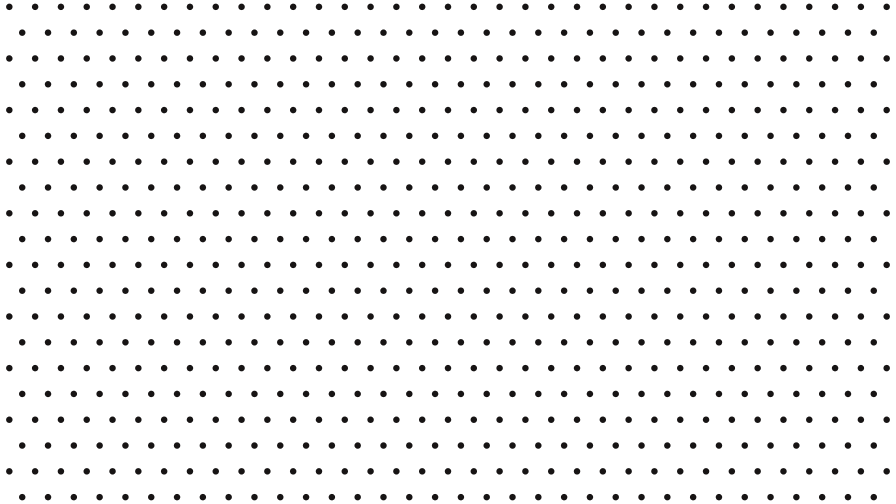
Give the GLSL for this pattern, as a WebGL 1 fragment shader.

```glsl
precision highp float;
// Small black dots on white in a staggered grid: 20 rows that alternate
// between 35 and 34 dots, centred on the canvas. Each pixel finds its row,
// then the nearest dot in that row, and shades the distance to its edge.

uniform vec2 u_resolution;

const float PITCH = 0.0512;      // dot spacing, in canvas heights
const float DOT_RADIUS = 0.124;  // in pitches
const float HALF_COLUMNS = 17.0; // dots on each side of the central one
const float HALF_ROWS = 10.0;
const vec3 PAPER = vec3(1.0);
const vec3 INK = vec3(0.09, 0.08, 0.08);

// Centre of the dot nearest to p; every other row shifts by half a pitch.
vec2 nearestDot(vec2 p, float halfColumns, float halfRows) {
  float row = clamp(floor(p.y), -halfRows, halfRows - 1.0);
  float shift = 0.5 * (1.0 - mod(row, 2.0));
  float column = floor(p.x - shift + 0.5) + shift;
  float limit = halfColumns - shift;
  return vec2(clamp(column, -limit, limit), row + 0.5);
}

float discDistance(vec2 p, vec2 center, float radius) {
  return length(p - center) - radius;
}

// Antialiased fill, one pixel wide at the edge.
float coverage(float dist, float pixel) {
  return clamp(0.5 - dist / pixel, 0.0, 1.0);
}

void main() {
  float cell = PITCH * u_resolution.y;
  vec2 p = (gl_FragCoord.xy - 0.5 * u_resolution) / cell;

  vec2 center = nearestDot(p, HALF_COLUMNS, HALF_ROWS);
  float dist = discDistance(p, center, DOT_RADIUS);

  gl_FragColor = vec4(mix(PAPER, INK, coverage(dist, 1.0 / cell)), 1.0);
}
```
